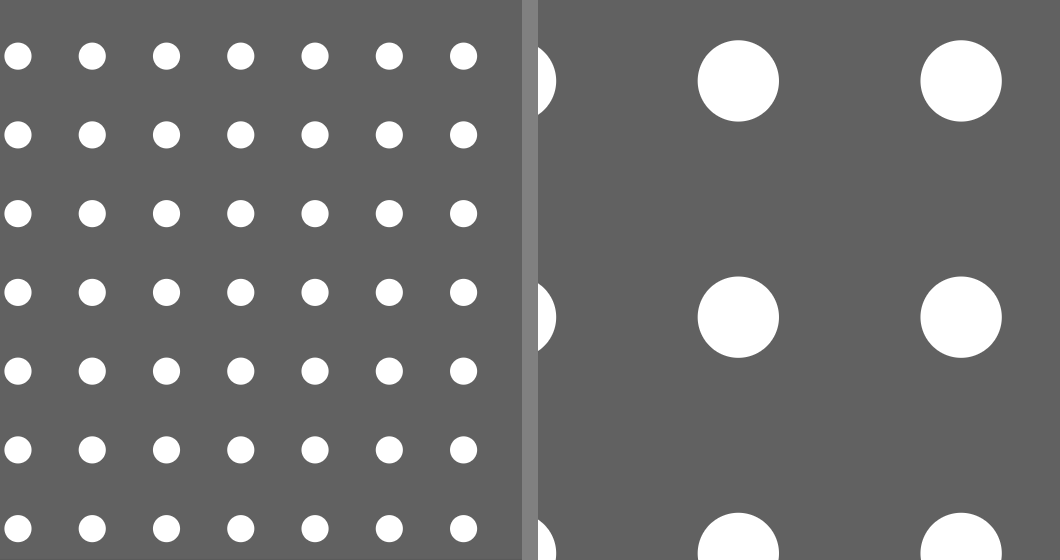
Left: the whole. Right: its middle third, enlarged.
A WebGL 2 fragment shader for this pattern:

```glsl
#version 300 es
precision highp float;
// Draws a seven by seven grid of white dots on plain dark grey.

uniform vec2 u_resolution;
out vec4 outColor;

// Lengths are fractions of the canvas height.
const vec2 FIRST_DOT = vec2(0.0321, 0.0560);   // centre of the lower left dot
const vec2 DOT_PITCH = vec2(0.13262, 0.140625);
const vec2 DOT_COUNT = vec2(7.0);
const float DOT_RADIUS = 0.0242;
const float EDGE_HEIGHT = 0.002;               // faint shade along the bottom
const vec3 GROUND_COLOR = vec3(0.38);
const vec3 EDGE_COLOR = vec3(0.355);
const vec3 DOT_COLOR = vec3(1.0);

// Signed distance to the nearest dot of the grid.
float dotGrid(vec2 p) {
    vec2 offset = p - FIRST_DOT;
    vec2 cell = clamp(round(offset / DOT_PITCH), vec2(0.0), DOT_COUNT - 1.0);
    return length(offset - cell * DOT_PITCH) - DOT_RADIUS;
}

// Coverage of a shape, smoothed over one pixel.
float coverage(float dist, float pixel) {
    return clamp(0.5 - dist / pixel, 0.0, 1.0);
}

void main() {
    float pixel = 1.0 / u_resolution.y;
    vec2 p = gl_FragCoord.xy * pixel;

    vec3 color = mix(GROUND_COLOR, EDGE_COLOR, coverage(p.y - EDGE_HEIGHT, pixel));
    color = mix(color, DOT_COLOR, coverage(dotGrid(p), pixel));
    outColor = vec4(color, 1.0);
}
```
